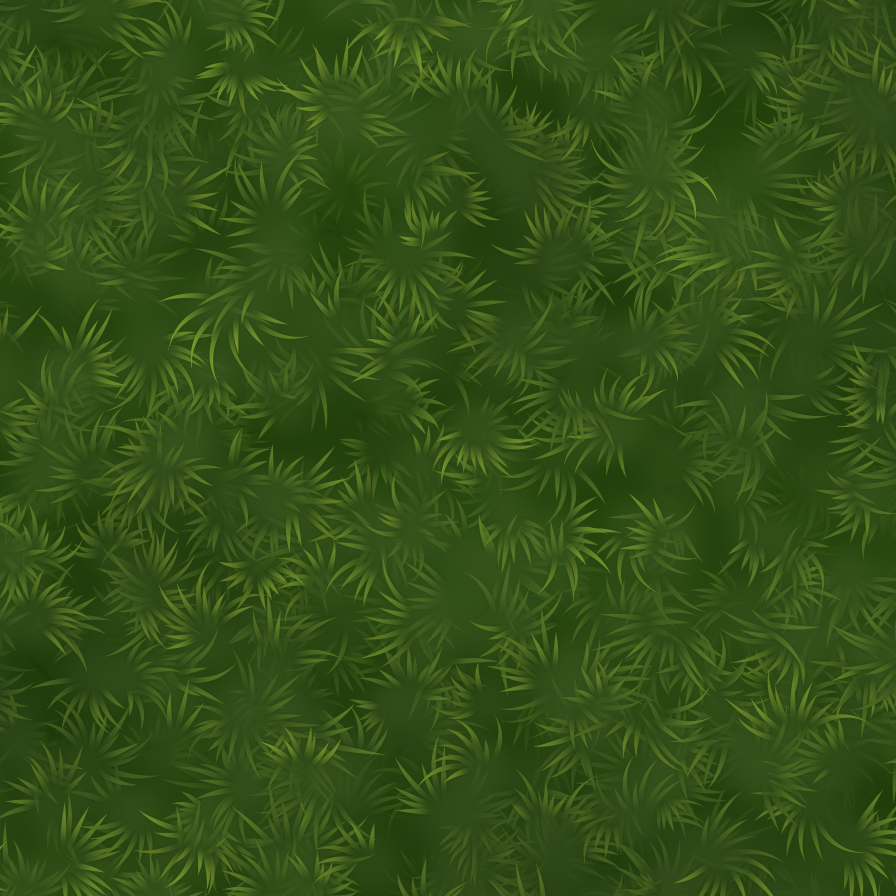
Write a WebGL 1 fragment shader that draws this texture.

```glsl
precision highp float;
uniform vec2 u_resolution;

const float TAU = 6.2831853;
const vec3 SHADE = vec3(0.12, 0.235, 0.035);
const vec3 LEAF = vec3(0.215, 0.325, 0.115);
const vec3 TIP = vec3(0.40, 0.51, 0.15);

float hash(vec2 p) {
  vec3 q = fract(vec3(p.xyx) * 0.1031);
  q += dot(q, q.yzx + 33.33);
  return fract((q.x + q.y) * q.z);
}

float noise(vec2 p) {
  vec2 i = floor(p);
  vec2 f = fract(p);
  f = f * f * (3.0 - 2.0 * f);
  return mix(mix(hash(i), hash(i + vec2(1.0, 0.0)), f.x),
             mix(hash(i + vec2(0.0, 1.0)), hash(i + 1.0), f.x), f.y);
}

// Paints a fan of curved blades around the point p = 0.
vec3 drawTuft(vec3 color, vec2 p, vec2 seed, float height) {
  float radius = mix(0.058, 0.1, hash(seed + 1.3));
  float r = length(p) / radius;
  if (r > 1.0) return color;

  float pixel = 1.0 / u_resolution.y;
  float count = floor(mix(17.0, 27.0, hash(seed + 2.7)));
  float facing = TAU * hash(seed + 3.1);
  float spread = mix(0.6, 1.7, hash(seed + 4.9));
  float sweep = (hash(seed + 5.3) - 0.5) * 3.0;
  float vivid = height * mix(0.4, 1.1, hash(seed + 6.1));
  vec3 body = mix(SHADE, LEAF, smoothstep(0.0, 0.8, height + 0.6 * hash(seed + 7.7) - 0.15));
  vec3 tipColor = mix(body * 1.08, TIP, vivid);

  // Soft heart of the tuft
  color = mix(color, body, 0.5 * (1.0 - smoothstep(0.1, 0.7, r)));

  // Blades, found by their sector of the twisted circle
  float turn = atan(p.y, p.x) / TAU * count - sweep * r * r;
  for (int k = -1; k <= 1; k++) {
    float slot = floor(turn) + float(k);
    float id = floor(mod(slot + 0.5, count));
    vec2 bladeSeed = seed + vec2(id * 7.13, 11.7);
    float along = r / mix(0.55, 1.0, hash(bladeSeed));
    float bend = (hash(bladeSeed + 17.1) - 0.5) * 2.0;
    float middle = slot + 0.5 + (hash(bladeSeed + 29.3) - 0.5) * 0.6 + bend * r * r;
    float across = abs(turn - middle) * TAU / count * r * radius;
    float width = 0.0034 * (1.0 - along * along * along) * smoothstep(0.0, 0.45, along);
    float inFan = step(abs(mod(id / count * TAU - facing + TAU * 0.5, TAU) - TAU * 0.5), spread);
    float fade = inFan * smoothstep(0.15, 0.55, along) * step(along, 1.0);

    // Narrow shadow below the blade
    float shadow = 1.0 - smoothstep(width, width + 0.0045, across);
    color = mix(color, SHADE, 0.38 * shadow * fade * (1.0 - along * along));

    float cover = clamp((width - across) / pixel + 0.5, 0.0, 1.0);
    vec3 blade = mix(body, tipColor, smoothstep(0.25, 0.8, along));
    blade *= mix(0.86, 1.08, hash(bladeSeed + 41.9));
    color = mix(color, blade, cover * fade);
  }
  return color;
}

void main() {
  vec2 uv = gl_FragCoord.xy / u_resolution.y;
  vec3 color = mix(SHADE, LEAF, 0.3 * noise(uv * 9.0));

  // Overlapping layers of scattered tufts, from deep shade up to the light
  for (int layer = 0; layer < 7; layer++) {
    float level = float(layer);
    vec2 grid = uv / 0.101 + level * vec2(0.37, 0.61);
    for (int y = -1; y <= 1; y++) {
      for (int x = -1; x <= 1; x++) {
        vec2 cell = floor(grid) + vec2(float(x), float(y));
        vec2 seed = cell * 3.17 + level * 53.0 + 100.0;
        vec2 center = cell + vec2(hash(seed), hash(seed + 9.4));
        if (hash(seed + 13.9) < 0.8) {
          color = drawTuft(color, (grid - center) * 0.101, seed, level / 6.0);
        }
      }
    }
  }

  // Broad patches of light and shade
  color *= mix(0.89, 1.09, noise(uv * 5.0 + 20.0));
  gl_FragColor = vec4(color, 1.0);
}
```
